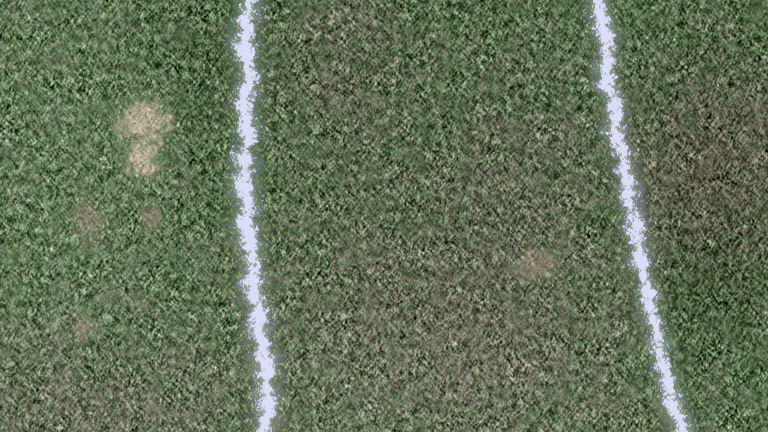
This texture is drawn by a WebGL 1 fragment shader. Its source:

```glsl
precision highp float;
// Worn turf seen from above, crossed by two slightly curved chalk lines.
// Soft blobs place the green, dry and bare ground; stretched gradient noise
// at crossed angles makes the blades and breaks the chalk into flecks.
uniform vec2 u_resolution;

float hash(vec2 cell) {
  vec3 q = fract(cell.xyx * vec3(0.1031, 0.1030, 0.0973));
  q += dot(q, q.yzx + 33.33);
  return fract((q.x + q.y) * q.z);
}

float cornerSlope(vec2 cell, vec2 offset) {
  float angle = 6.2832 * hash(cell);
  return dot(vec2(cos(angle), sin(angle)), offset);
}

float gradientNoise(vec2 p) {
  vec2 i = floor(p);
  vec2 f = p - i;
  vec2 w = f * f * f * (f * (f * 6.0 - 15.0) + 10.0);
  vec2 e = vec2(1.0, 0.0);
  float low = mix(cornerSlope(i, f), cornerSlope(i + e, f - e), w.x);
  float high = mix(cornerSlope(i + e.yx, f - e.yx),
                   cornerSlope(i + 1.0, f - 1.0), w.x);
  return mix(low, high, w.y);
}

float fbm(vec2 p) {
  float sum = 0.0;
  float amp = 1.0;
  for (int i = 0; i < 4; i++) {
    sum += amp * gradientNoise(p);
    p = p * 2.03 + 17.3;
    amp *= 0.6;
  }
  return sum;
}

// Noise stretched along one direction, like short blades of grass
float blades(vec2 p, float angle, vec2 scale) {
  float c = cos(angle);
  float s = sin(angle);
  return gradientNoise(vec2(c * p.x + s * p.y, c * p.y - s * p.x) * scale);
}

float blob(vec2 p, vec2 centre, vec2 radius) {
  vec2 d = (p - centre) / radius;
  return exp(-dot(d, d));
}

// Bare patch whose outline is frayed by noise
float bare(vec2 p, vec2 centre, vec2 radius, float fray) {
  return 1.0 - smoothstep(0.4, 1.3, length((p - centre) / radius) + fray);
}

// Chalk coverage at a signed distance from the middle of a line
float chalk(float offset, float halfWidth, float fray) {
  return 1.0 - smoothstep(0.35, 1.35, abs(offset) / halfWidth + fray);
}

void main() {
  // p.x runs to the aspect ratio; p.y runs from 0 at the top to 1 below
  vec2 p = gl_FragCoord.xy / u_resolution.y;
  p.y = 1.0 - p.y;

  float clumps = fbm(p * 11.0);
  float tufts = fbm(p * 42.0 + 5.0);
  vec2 bent = p + 0.006 * vec2(gradientNoise(p * 40.0), gradientNoise(p * 37.0 + 9.0));
  float grain = blades(bent, 0.6, vec2(165.0, 55.0))
              + blades(bent + 3.0, -0.7, vec2(150.0, 48.0))
              + 0.9 * blades(p + 7.0, 0.1, vec2(210.0, 170.0));
  grain *= 1.0 + 0.9 * gradientNoise(p * 18.0 + 60.0);
  float hue = gradientNoise(p * 55.0 + 40.0);

  // Ground tint: dry zones spread through the green
  float dry = 0.50 * blob(p, vec2(0.92, 0.70), vec2(0.34, 0.28))
            + 0.55 * blob(p, vec2(0.80, 0.14), vec2(0.16, 0.20))
            + 0.45 * blob(p, vec2(1.20, 0.38), vec2(0.20, 0.24))
            + 0.95 * blob(p, vec2(1.66, 0.38), vec2(0.19, 0.22))
            + 0.45 * blob(p, vec2(1.20, 0.85), vec2(0.32, 0.25))
            + 0.60 * blob(p, vec2(0.20, 0.97), vec2(0.40, 0.20));
  dry = clamp(0.10 + dry + 0.28 * clumps + 0.7 * hue, 0.0, 1.0);
  vec3 ground = mix(vec3(0.330, 0.425, 0.285), vec3(0.400, 0.395, 0.335), dry);

  // Broad light and shade
  float light = 0.05 * blob(p, vec2(0.12, 0.45), vec2(0.35, 0.60))
              + 0.04 * blob(p, vec2(0.95, 0.95), vec2(0.60, 0.30))
              - 0.06 * blob(p, vec2(1.66, 0.66), vec2(0.13, 0.18))
              - 0.03 * blob(p, vec2(1.68, 0.30), vec2(0.20, 0.30))
              - 0.04 * blob(p, vec2(0.47, 0.15), vec2(0.12, 0.25));
  ground += light + 0.03 * clumps + 0.13 * tufts;
  ground += grain * vec3(0.255, 0.255, 0.235);

  // Bare soil, palest at the upper left
  float fray = 0.9 * tufts + 0.4 * grain;
  float pale = max(bare(p, vec2(0.333, 0.285), vec2(0.060, 0.055), fray),
                   bare(p, vec2(0.330, 0.365), vec2(0.038, 0.048), fray));
  float soil = bare(p, vec2(0.204, 0.510), vec2(0.036, 0.045), fray);
  soil = max(soil, bare(p, vec2(1.245, 0.613), vec2(0.052, 0.036), fray));
  soil = max(soil, bare(p, vec2(0.195, 0.757), vec2(0.026, 0.030), fray));
  soil = max(soil, bare(p, vec2(0.350, 0.505), vec2(0.024, 0.024), fray));
  ground = mix(ground, vec3(0.56, 0.52, 0.44) + 0.14 * grain, 0.75 * soil);
  ground = mix(ground, vec3(0.74, 0.70, 0.60) + 0.22 * grain, 0.90 * pale);

  // Chalk lines: patchy core that thins out into a scattered blue dusting
  float leftX = 0.570 + 0.046 * smoothstep(0.4, 1.0, p.y);
  float rightX = 1.389 + 0.105 * p.y + 0.087 * p.y * p.y;
  float wobble = 0.012 * gradientNoise(vec2(p.y * 16.0, 2.5));
  float wear = 0.5 * gradientNoise(vec2(p.x * 5.0, p.y * 22.0));
  float lineFray = 0.95 * tufts + 0.75 * grain + wear;
  float left = p.x - leftX + wobble;
  float right = p.x - rightX - wobble;
  float core = max(chalk(left, 0.018, lineFray), chalk(right, 0.016, lineFray));
  float dust = max(chalk(left, 0.030, lineFray), chalk(right, 0.027, lineFray));
  vec3 color = mix(ground, vec3(0.58, 0.61, 0.74), 0.55 * dust);
  color = mix(color, vec3(0.88, 0.89, 0.99), 0.95 * core);
  gl_FragColor = vec4(clamp(color, 0.0, 1.0), 1.0);
}
```
